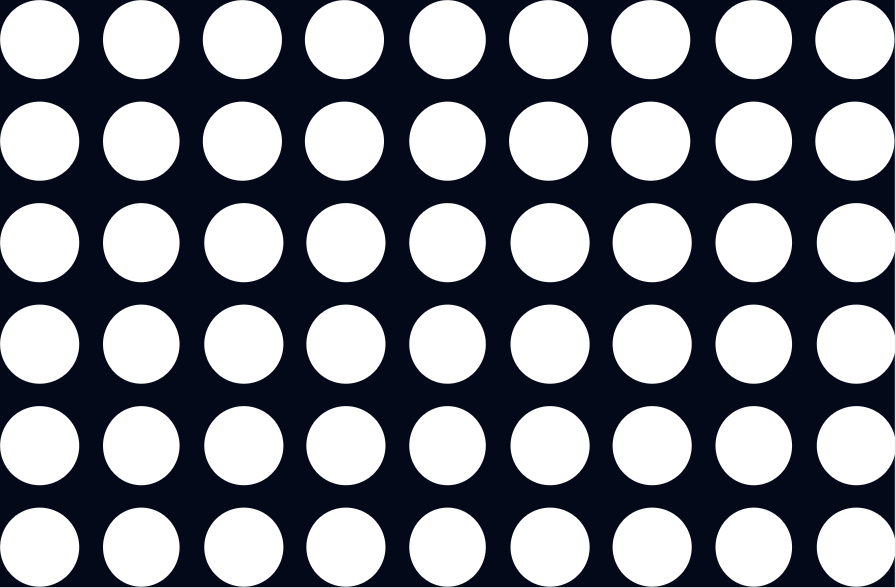
Reproduce this pattern procedurally as a WebGL 1 fragment shader.

```glsl
precision mediump float;

// Nine by six white dots on midnight navy, laid out in triplets of columns.
// Each cell draws one ellipse: middle columns are slightly narrow, and the
// top rows sit a little to the left. Faint pale slivers trim two borders.

uniform vec2 u_resolution;

const float CANVAS_HEIGHT = 504.0;   // layout units from top to bottom
const float COLUMN_PITCH = 87.5;
const float ROW_PITCH = 87.0;
const float FIRST_CENTER = 34.0;
const float DOT_RADIUS = 33.9;
const float NARROW_RADIUS = 32.8;
const float TOP_ROW_SHIFT = 1.25;
const float RIGHT_TRIM = 1.0;
const float BOTTOM_TRIM = 0.8;

const vec3 NAVY = vec3(0.016, 0.036, 0.098);
const vec3 WHITE = vec3(1.0);
const vec3 TRIM = vec3(0.86, 0.87, 0.89);

// Approximate signed distance to an axis-aligned ellipse.
float ellipseDistance(vec2 p, vec2 radii) {
  return (length(p / radii) - 1.0) * min(radii.x, radii.y);
}

// Pixel coverage of the region where the distance is negative.
float coverage(float dist, float pixel) {
  return clamp(0.5 - dist / pixel, 0.0, 1.0);
}

// Index of the cell whose center is nearest.
vec2 cellIndex(vec2 p, vec2 pitch) {
  return floor((p - FIRST_CENTER) / pitch + 0.5);
}

// 1 for the middle column of every triplet, otherwise 0.
float middleColumn(float column) {
  return 1.0 - step(0.5, abs(mod(column, 3.0) - 1.0));
}

// Leftward drift of the wide dots in the top two rows, past the first column.
float columnDrift(vec2 cell, float middle) {
  float topRows = 1.0 - step(1.5, cell.y);
  return -TOP_ROW_SHIFT * topRows * step(0.5, cell.x) * (1.0 - middle);
}

float dotDistance(vec2 p) {
  vec2 pitch = vec2(COLUMN_PITCH, ROW_PITCH);
  vec2 cell = cellIndex(p, pitch);
  float middle = middleColumn(cell.x);
  vec2 center = FIRST_CENTER + cell * pitch;
  center.x += columnDrift(cell, middle) - 0.4 * middle;
  vec2 radii = vec2(mix(DOT_RADIUS, NARROW_RADIUS, middle), DOT_RADIUS);
  return ellipseDistance(p - center, radii);
}

void main() {
  // Layout coordinates with y measured down from the top.
  float pixel = CANVAS_HEIGHT / u_resolution.y;
  vec2 size = u_resolution * pixel;
  vec2 p = gl_FragCoord.xy * pixel;
  p.y = size.y - p.y;

  vec3 color = mix(NAVY, WHITE, coverage(dotDistance(p), pixel));

  // Pale slivers along the right and bottom borders.
  float right = coverage(size.x - p.x - RIGHT_TRIM, pixel);
  float bottom = coverage(size.y - p.y - BOTTOM_TRIM, pixel);
  color = mix(color, TRIM, max(right, bottom));

  gl_FragColor = vec4(color, 1.0);
}
```
